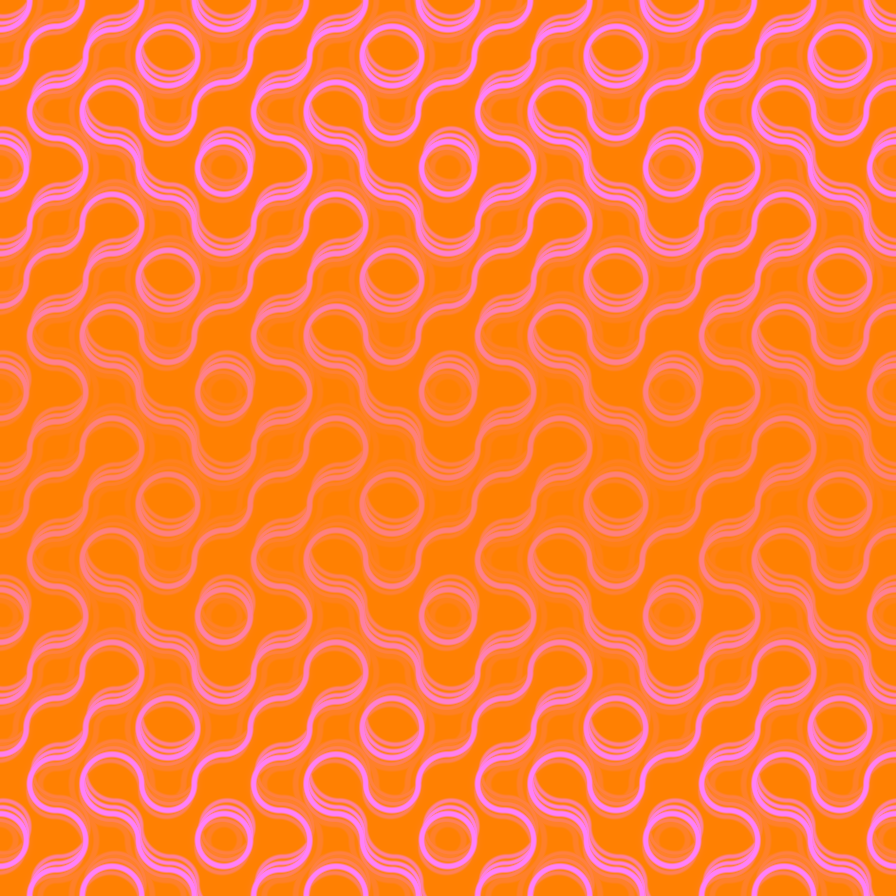
A Shadertoy shader for this pattern:

```glsl
// Winding Truchet ribbons with layered echoes, fading toward mid-height.

const float CELLS = 16.0;            // Truchet cells across the canvas
const int PERIOD = 4;                // cells per repeat, four repeats each way
const int TURN_BITS = 0x847C;        // arc direction of each cell in a repeat
const vec3 GROUND = vec3(1.0, 0.5, 0.008);
const vec3 INK = vec3(1.0, 0.5, 0.98);
const float LEVEL = -0.03;           // contour carrying the main line
const float HALF_WIDTH = 0.052;      // in cells
const float SOFTNESS = 0.026;
const int ECHOES_BELOW = 1;
const int ECHOES_ABOVE = 2;
const vec2 ECHO_SHIFT = vec2(0.028, 0.118);
const float ECHO_HALF_WIDTH = 0.036;
const float ECHO_INSIDE = 0.88;      // echo strength on the positive side
const float ECHO_OUTSIDE = 0.36;
const float ECHO_DECAY = 0.72;
const float HALO_LEVEL = -0.22;
const float HALO_STRENGTH = 0.16;
const float GLOW_STRENGTH = 0.12;
const float GLOW_TIGHTNESS = 120.0;
const float FADE_MEAN = 0.82;
const float FADE_DEPTH = 0.35;
const float FADE_CENTER = 0.47;      // height of the palest lines
const float TAU = 6.2831853;

// Signed distance to the arcs, positive around corners of even parity
float truchet(vec2 p) {
    ivec2 cell = ivec2(floor(p)) & (PERIOD - 1);
    vec2 local = fract(p);
    int turn = (TURN_BITS >> (cell.x + PERIOD * cell.y)) & 1;
    if (turn == 0) local.x = 1.0 - local.x;
    float radius = min(length(local), length(local - 1.0));
    bool even = ((cell.x + cell.y + 1 - turn) & 1) == 0;
    return (0.5 - radius) * (even ? 1.0 : -1.0);
}

float stroke(float dist, float halfWidth, float blur) {
    return 1.0 - smoothstep(halfWidth - blur, halfWidth + blur, abs(dist));
}

void mainImage(out vec4 fragColor, in vec2 fragCoord) {
    vec2 uv = fragCoord / iResolution.xy;
    vec2 p = uv * CELLS;
    float blur = max(SOFTNESS, 0.75 * CELLS / iResolution.y);

    // Main line, distant halo and soft glow
    float field = truchet(p);
    float dist = field - LEVEL;
    float ink = stroke(dist, HALF_WIDTH, blur);
    ink = max(ink, HALO_STRENGTH * stroke(field - HALO_LEVEL, HALF_WIDTH, blur));
    ink = max(ink, GLOW_STRENGTH * exp(-dist * dist * GLOW_TIGHTNESS));

    // Displaced echoes, stronger on one side of the line
    float side = smoothstep(-0.04, 0.04, dist);
    for (int i = -ECHOES_BELOW; i <= ECHOES_ABOVE; i++) {
        if (i == 0) continue;
        float order = float(i);
        float echo = stroke(truchet(p - ECHO_SHIFT * order) - LEVEL, ECHO_HALF_WIDTH, blur);
        float inside = i > 0 ? ECHO_INSIDE : ECHO_OUTSIDE;
        float strength = mix(ECHO_OUTSIDE, inside, side) * pow(ECHO_DECAY, abs(order) - 1.0);
        ink = max(ink, echo * strength);
    }

    // Vertical fade that wraps across the canvas
    float fade = min(1.0, FADE_MEAN - FADE_DEPTH * cos(TAU * (uv.y - FADE_CENTER)));
    fragColor = vec4(mix(GROUND, INK, ink * fade), 1.0);
}
```
